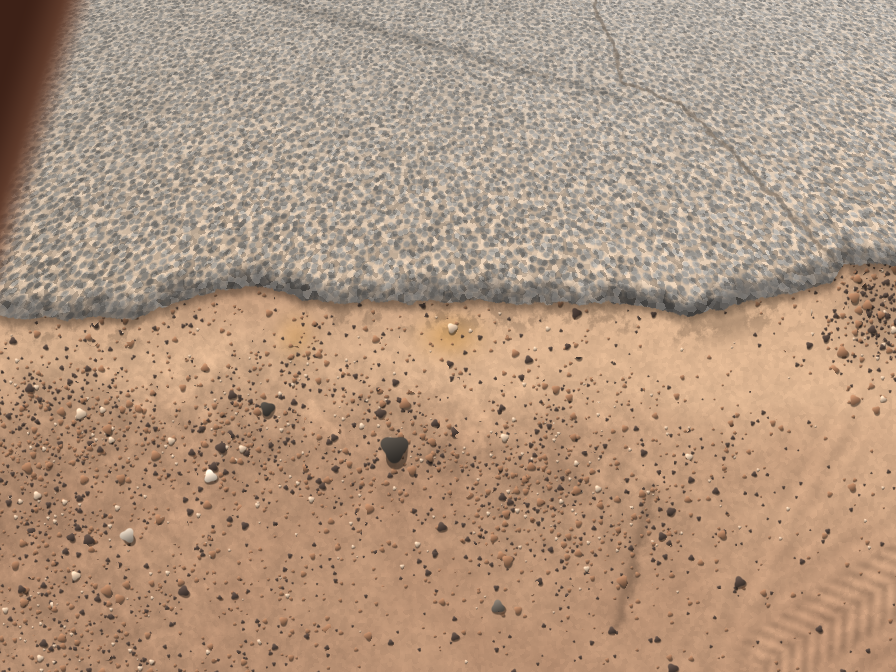
Give the GLSL for this texture, as a WebGL 2 fragment shader.

```glsl
#version 300 es
precision highp float;
// Broken asphalt edge above pebbly sand with tyre tracks and a blurred dark corner.
uniform vec2 u_resolution;
out vec4 fragColor;

vec2 hash2(vec2 p) {
  vec3 q = fract(p.xyx * vec3(.1031, .103, .0973));
  q += dot(q, q.yzx + 33.33);
  return fract((q.xx + q.yz) * q.zy);
}

// Cellular noise: nearest distance and cell value
vec2 cells(vec2 p) {
  vec2 id = floor(p), base = id;
  float near = 9.;
  for (int k = 0; k < 9; k++) {
    vec2 c = base + vec2(k % 3 - 1, k / 3 - 1);
    float d = length(c + hash2(c) - p);
    if (d < near) { near = d; id = c; }
  }
  return vec2(near, hash2(id + 71.).x);
}

// Layered, warped sines
float waves(vec2 p) {
  float sum = 0., amp = .6;
  for (int i = 0; i < 5; i++) {
    sum += amp * sin(p.x + 1.4 * sin(p.y * .9)) * cos(p.y + 1.2 * sin(p.x * .7));
    p = mat2(1.5, 1.2, -1.2, 1.5) * p + 2.7;
    amp *= .62;
  }
  return sum;
}

float bump(float x, float centre, float width) {
  x = (x - centre) / width;
  return exp(-x * x);
}

float segment(vec2 p, vec2 a, vec2 b) {
  p -= a;
  b -= a;
  return length(p - b * clamp(dot(p, b) / dot(b, b), 0., 1.));
}

// One lit stone with its shadow; d is the offset from its centre
vec3 stone(vec3 base, vec2 d, float r, vec3 tint, float seed, float soft) {
  float rough = r * (1. + .18 * sin(atan(d.y, d.x) * 3. + seed * 40.));
  base *= 1. - .45 * smoothstep(soft, -soft, length(d + r * vec2(-.2, .5)) - rough);
  tint *= .95 + .3 * clamp((d.y - .4 * d.x) / r, -1., 1.);
  return mix(base, tint, smoothstep(soft, -soft, length(d) - rough));
}

// Randomly filled grid of pebbles
vec3 scatter(vec3 base, vec2 p, float scale, float density, float dark, float px) {
  mat2 turn = mat2(.88, .47, -.47, .88);
  vec2 q = turn * p * scale + scale * .37;
  vec2 h = hash2(floor(q)), g = hash2(floor(q) + 19.);
  if (h.x > density) return base;
  vec2 d = (fract(q) - .5 - (g - .5) * .4) * turn;
  vec3 tint = mix(vec3(.66, .48, .36), vec3(.33, .27, .24), step(h.y, dark));
  tint = mix(tint, vec3(.88, .77, .66), step(.93, g.x));
  return stone(base, d, .1 + .19 * g.y, tint, g.x, px * scale);
}

vec3 sandColor(vec2 p, float edge, float px) {
  float rough = waves(p * 13.), fine = waves(p * 75.);
  float bright = .22 + .75 * bump(p.y, .47, .1) + .33 * smoothstep(.45, 1.2, p.x) * smoothstep(0., .3, p.y);
  vec3 col = mix(vec3(.69, .53, .42), vec3(.87, .71, .57), clamp(bright + .13 * rough, 0., 1.));
  float stony = bump(p.y, .33 + .05 * sin(p.x * 5.), .13) * smoothstep(1.22, .8, p.x);
  stony = max(stony, .7 * smoothstep(.65, .1, p.x) * smoothstep(.48, .25, p.y));
  col *= 1. + fine * (.035 + .08 * stony) + .06 * (cells(p * 150.).y - .5);
  // Ochre stains and crumbled ledge
  float ochre = bump(p.y, .5, .028) * (bump(p.x, .67, .04) + .7 * bump(p.x, .44, .025));
  col = mix(col, vec3(.86, .64, .36), .6 * ochre);
  col *= 1. - .2 * bump(p.y, edge - .025, .025) * smoothstep(0., .7, rough + fine);
  // Gouge, curved wheel ruts and slanted tread marks
  float gouge = segment(p + vec2(.006 * fine, 0.), vec2(.97, .27), vec2(.92, .07));
  float across = p.x - .36 * p.y - .25 * p.y * p.y;
  float rut = sin(across * 130. + rough) * bump(across, 1.08, .055) * smoothstep(.5, .3, p.y);
  vec2 t = mat2(.84, -.54, .54, .84) * (p - vec2(1.1, 0.));
  float lane = abs(t.y + .01);
  float tread = smoothstep(.055, .04, lane) * smoothstep(0., .06, t.x) * sin(t.x * 270. + lane * 190.);
  float grooves = sin(t.y * 150. + rough) * smoothstep(1., 1.28, p.x) * smoothstep(.34, .15, p.y);
  col *= 1. - .2 * bump(gouge, 0., .01) + .045 * (rut + grooves) + .07 * tread;
  // Pebbles, fine to coarse, plus the dark rubble heap on the right
  float clump = clamp(stony * (.65 + .65 * waves(p * 17. + 8.)), 0., 1.);
  float heap = bump(p.x, 1.31, .055) * bump(p.y, .54, .07);
  col = mix(col, vec3(.46, .37, .3), .3 * clump + .45 * heap);
  for (float k = 0.; k < 5.; k++) {
    float density = (.03 + .5 * clump) * (1. - .14 * k) + .75 * heap;
    col = scatter(col, p + k * .173, 125. * pow(.74, k), density, .4 + .5 * heap, px);
  }
  // Larger single stones: x, y, radius, tone
  vec4 big[5] = vec4[5](vec4(.587, .333, .019, .28), vec4(.313, .291, .009, .9),
    vec4(.19, .203, .01, .75), vec4(.398, .392, .01, .28), vec4(.741, .097, .009, .42));
  for (int i = 0; i < 5; i++)
    col = stone(col, p - big[i].xy, big[i].z, big[i].w * vec3(1.03, .95, .86), float(i), px);
  return col;
}

vec3 asphaltColor(vec2 p, float rise) {
  float depth = 1. / (1.6 - p.y), near = smoothstep(.5, 0., rise);
  vec2 road = vec2((p.x - .67) * depth, depth);
  float light = .42 * p.x + .5 * p.y - .12 + .08 * waves(road * 9.);
  vec3 col = mix(vec3(.58, .555, .52), vec3(.73, .715, .695), clamp(light, 0., 1.));
  // Aggregate with sand caught between the stones
  vec2 chips = cells(road * 88.);
  vec3 sandy = mix(col, vec3(.8, .69, .58), .25 + .45 * near) * 1.08;
  col = mix(col * (.78 + .22 * chips.y), sandy, smoothstep(.25, .65, chips.x));
  col *= 1. + (.22 + .16 * near) * (cells(road * 150.).y - .5);
  // Dark streak and cracks
  col *= 1. - .15 * bump(segment(p, vec2(.4, 1.), vec2(.92, .855)), 0., .006);
  vec2 bent = p + .006 * vec2(waves(p * 60.), waves(p * 60. + 9.));
  vec2 fork = vec2(1.02, .84), bend = vec2(.93, .88);
  float crack = min(segment(bent, vec2(.88, 1.), bend), segment(bent, bend, fork));
  crack = min(crack, segment(bent, fork, vec2(1.245, .61)));
  crack = min(crack, segment(bent, vec2(1.11, .78), vec2(1.32, .68)) + .002);
  col = mix(col, vec3(.46, .41, .36), .6 * smoothstep(.0045, .001, crack));
  // Broken dark lip
  float lip = smoothstep(.045, .008, rise + .014 * waves(p * 40.));
  lip *= .72 + .28 * min(bump(p.x, .41, .06) + bump(p.x, 1.02, .12), 1.);
  return mix(col, vec3(.34, .33, .32) * (.65 + .75 * cells(p * 95.).y), lip);
}

void main() {
  vec2 p = gl_FragCoord.xy / u_resolution.y;
  float px = 1. / u_resolution.y;
  // Ragged border between road and sand
  float edge = .526 + .024 * smoothstep(.2, .27, p.x) + .026 * bump(p.x, .37, .07)
    - .019 * bump(p.x, 1.02, .06) + .028 * smoothstep(1.1, 1.25, p.x) + .03 * smoothstep(1.235, 1.26, p.x);
  edge += .005 * waves(vec2(p.x * 45., 1.)) + .003 * waves(p * 90.);
  float rise = p.y - edge;
  vec3 col = sandColor(p, edge, px) * (1. - .35 * smoothstep(-.02, 0., rise));
  col = mix(col, asphaltColor(p, rise), smoothstep(-px, px, rise));
  // Out-of-focus corner shape
  float corner = p.x / .125 + (1. - p.y) / .4;
  vec3 brown = mix(vec3(.24, .13, .09), vec3(.42, .27, .2), smoothstep(.3, 1., corner));
  fragColor = vec4(mix(brown, col, smoothstep(.72, 1.2, corner)), 1.);
}
```
